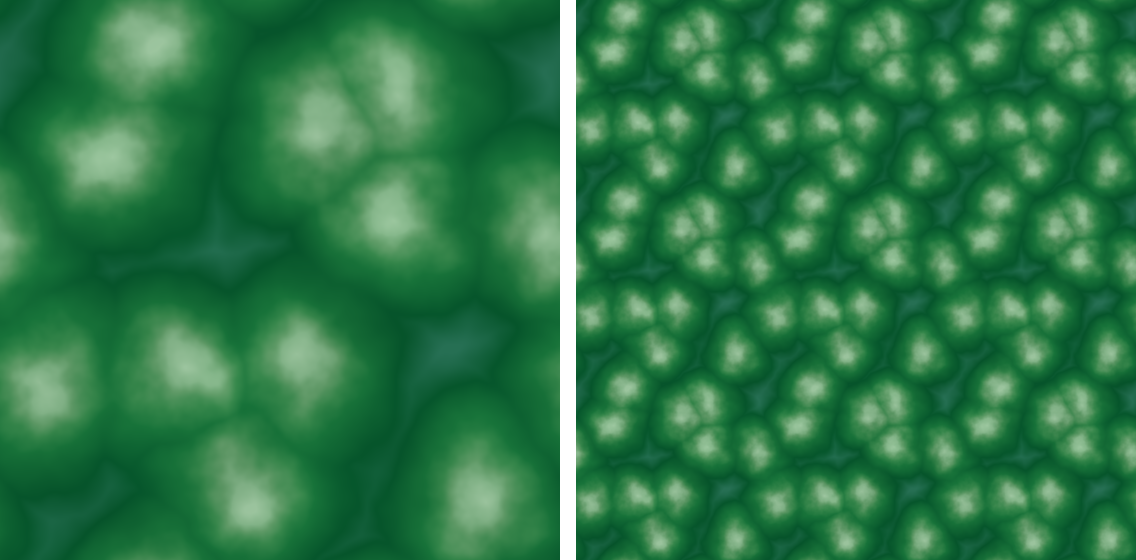
Left: one tile. Right: repeated 3 by 3.
Give the GLSL for this texture, as a three.js fragment shader.

```glsl
// Soft mossy mounds: the wrapped distance to scattered centres is coloured
// by a ramp from pale crowns through leaf green to dark folds and teal gaps.
// Periodic gradient noise bends the mounds and adds wisps to their crowns.
varying vec2 vUv;

const int MOUNDS = 11;
const vec3 CROWN = vec3(0.61, 0.77, 0.62);
const vec3 PALE  = vec3(0.51, 0.70, 0.53);
const vec3 SAGE  = vec3(0.37, 0.60, 0.40);
const vec3 GRASS = vec3(0.21, 0.52, 0.29);
const vec3 LEAF  = vec3(0.09, 0.44, 0.22);
const vec3 FOLD  = vec3(0.025, 0.335, 0.17);
const vec3 TEAL  = vec3(0.15, 0.44, 0.33);

float hash(vec2 p) {
  vec3 q = fract(p.xyx * 0.1031);
  q += dot(q, q.yzx + 33.33);
  return fract((q.x + q.y) * q.z);
}

// Slope contribution of one lattice corner, wrapped to the period.
float corner(vec2 cell, vec2 offset, float period, float seed) {
  float angle = 6.28319 * hash(mod(cell, period) + seed);
  return dot(vec2(cos(angle), sin(angle)), offset);
}

// Gradient noise on the unit square that repeats at its edges.
float noise(vec2 uv, float period, float seed) {
  vec2 p = uv * period;
  vec2 i = floor(p);
  vec2 f = p - i;
  vec2 w = f * f * f * (f * (f * 6.0 - 15.0) + 10.0);
  vec2 e = vec2(1.0, 0.0);
  float low = mix(corner(i, f, period, seed),
                  corner(i + e.xy, f - e.xy, period, seed), w.x);
  float high = mix(corner(i + e.yx, f - e.yx, period, seed),
                   corner(i + e.xx, f - e.xx, period, seed), w.x);
  return mix(low, high, w.y);
}

float fbm(vec2 uv, float period, float seed) {
  float sum = 0.0;
  float gain = 1.0;
  for (int i = 0; i < 4; i++) {
    sum += gain * noise(uv, period, seed);
    seed += 17.0;
    period *= 2.0;
    gain *= 0.5;
  }
  return sum;
}

float softMin(float a, float b, float width) {
  float h = max(width - abs(a - b), 0.0) / width;
  return min(a, b) - 0.25 * width * h * h;
}

// Evenly spread sequence, pushed aside to leave clusters and gaps.
vec2 moundCentre(float index, float push) {
  float angle = 2.4 * index * index;
  return fract(index * vec2(0.75488, 0.56984)) + push * vec2(cos(angle), sin(angle));
}

float moundDistance(vec2 uv, float crease) {
  float nearest = 1.0;
  for (int i = 1; i <= MOUNDS; i++) {
    vec2 away = fract(uv - moundCentre(float(i), 0.07) + 0.5) - 0.5;
    nearest = softMin(nearest, length(away), crease);
  }
  return nearest;
}

float rise(float from, float to, float x) {
  return clamp((x - from) / (to - from), 0.0, 1.0);
}

vec3 mossRamp(float r) {
  vec3 c = mix(CROWN, PALE, rise(0.0, 0.036, r));
  c = mix(c, SAGE, rise(0.036, 0.060, r));
  c = mix(c, GRASS, rise(0.060, 0.090, r));
  c = mix(c, LEAF, rise(0.090, 0.122, r));
  c = mix(c, FOLD, rise(0.122, 0.188, r));
  return mix(c, TEAL, rise(0.192, 0.262, r));
}

void main() {
  // Bend the plane so that the mounds and folds become irregular.
  vec2 bend = vec2(fbm(vUv, 4.0, 3.0), fbm(vUv, 4.0, 91.0));
  float r = moundDistance(vUv + 0.05 * bend, 0.008);

  // Wisps ruffle the crowns and die out towards the folds.
  float ruffle = 1.0 - smoothstep(0.06, 0.20, r);
  r += 0.035 * ruffle * fbm(vUv, 9.0, 47.0);

  // Faint broad shading keeps the green from looking flat.
  float shade = 1.0 + 0.06 * noise(vUv, 6.0, 160.0);
  gl_FragColor = vec4(mossRamp(r) * shade, 1.0);
}
```
